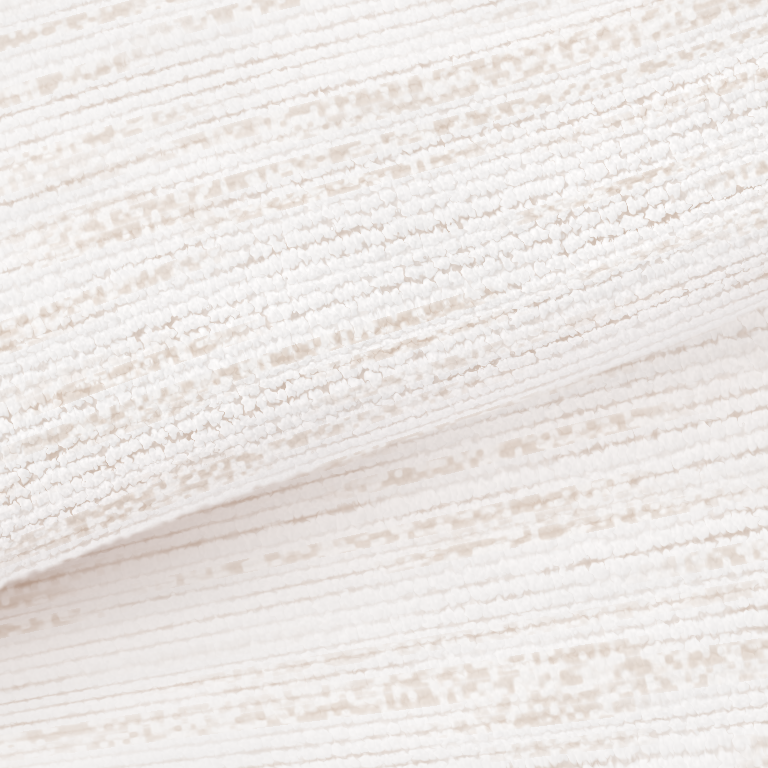
Reproduce this texture procedurally as a Shadertoy shader.

```glsl
// Folded off-white chenille cloth: a rolled upper layer above a shaded lower one.
// Both layers bend a grid of ribs; jittered overlapping tufts give the pile height,
// which is lit from the upper left, over beige threads showing between the ribs.

vec2 hash2(vec2 p) {
    vec3 q = fract(p.xyx * vec3(0.1031, 0.1030, 0.0973));
    q += dot(q, q.yzx + 33.33);
    return fract((q.xx + q.yz) * q.zy);
}

float noise(vec2 p) {
    vec2 i = floor(p), f = fract(p);
    f = f * f * (3.0 - 2.0 * f);
    return mix(mix(hash2(i).x, hash2(i + vec2(1, 0)).x, f.x),
               mix(hash2(i + vec2(0, 1)).x, hash2(i + vec2(1, 1)).x, f.x), f.y);
}

// Height of the pile: x counts tufts along a rib, y counts ribs
float pile(vec2 p) {
    float height = 0.0;
    for (int j = -1; j <= 1; j++) {
        float row = floor(p.y) + float(j);
        float x = p.x + 9.0 * hash2(vec2(row, 71.0)).x;
        for (int i = -1; i <= 1; i++) {
            float cell = floor(x) + float(i);
            vec2 rnd = hash2(vec2(cell, row) + 150.0);
            vec2 d = vec2(x - cell - 0.5, p.y - row - 0.5) - (rnd - 0.5) * vec2(0.7, 0.22);
            d.x += d.y * 0.4;
            d /= vec2(0.78, 0.48 + 0.14 * rnd.x);
            height = max(height, (1.0 - dot(d, d)) * (0.8 + 0.2 * rnd.y));
        }
    }
    return height;
}

// Cloth colour; focus fades tufts into plain soft ribs where the cloth is blurred
vec3 cloth(vec2 p, float focus) {
    p.y += 0.5 * noise(vec2(p.x * 0.015, p.y * 0.6));
    float across = 2.0 * fract(p.y) - 1.0;

    // ragged tuft outlines
    vec2 ragged = p;
    ragged.y += 0.34 * (noise(p * vec2(1.6, 2.5)) - 0.5);
    ragged.x += 0.9 * (noise(p * vec2(2.1, 4.0) + 40.0) - 0.5);
    float tufts = pile(ragged);
    float relief = tufts - pile(ragged + vec2(-0.28, 0.22));
    float height = mix(1.0 - across * across, tufts, 0.2 + 0.8 * focus);

    // beige thread between the ribs, stronger along some and flecked
    float gap = 1.0 - smoothstep(0.0, mix(0.7, 0.42, focus), height);
    float seam = floor(p.y + 0.5);
    float thread = smoothstep(0.15, 0.9, noise(vec2(p.x * 0.05, seam * 7.3)));
    thread *= 0.55 + 0.9 * noise(vec2(p.x * 0.7, seam * 3.7 + 5.0));
    vec3 color = vec3(0.952, 0.945, 0.942);
    color = mix(color, vec3(0.82, 0.745, 0.69), gap * (0.16 + 0.64 * thread) * mix(0.5, 0.9, focus));
    color += 0.058 * relief * focus;

    // glossy cream yarn in runs, broken into bright and tan flecks
    float run = smoothstep(0.52, 0.8, noise(vec2(p.x * 0.03, seam * 5.9 + 30.0)));
    run *= 1.0 - smoothstep(0.25, 0.75, abs(p.y - seam));
    float fleck = noise(p * vec2(1.1, 2.6) + 7.0);
    color = mix(color, mix(vec3(0.84, 0.77, 0.71), vec3(0.965, 0.955, 0.945), smoothstep(0.25, 0.7, fleck)),
                run * mix(0.35, 0.6, focus));

    // fibres and broad streaks
    color += 0.045 * focus * (noise(p * vec2(3.2, 6.0)) - 0.5);
    color += 0.022 * (noise(p * vec2(0.04, 0.45) + 11.0) - 0.5);
    return color;
}

void mainImage(out vec4 fragColor, in vec2 fragCoord) {
    vec2 uv = fragCoord / iResolution.xy;
    float edge = 0.236 + 0.365 * uv.x + 0.006 * sin(uv.x * 6.28);
    float above = uv.y - edge;

    // upper layer: ribs fan out from the fold and crowd together on its curve
    float rise = max(above, -0.02) / (1.0 - 0.15 * uv.x);
    float ribs = rise * 43.0 + 1.4 * (1.0 - exp(-rise * 16.0));
    float along = uv.x * 1.04 + uv.y * 0.3;
    float upperFocus = mix(0.42, 1.0, exp(-pow((rise - 0.12 - 0.12 * uv.x) / 0.25, 2.0)));
    upperFocus *= smoothstep(-0.01, 0.06, above) * 0.6 + 0.4;
    vec3 upper = cloth(vec2(along * 96.0, ribs + 20.0), upperFocus);
    upper -= vec3(0.03, 0.037, 0.037) * exp(-pow((rise - 0.03) / 0.08, 2.0));
    upper += 0.006 * smoothstep(0.15, 0.5, rise);

    // lower layer: flatter ribs, softly out of focus
    float slope = (uv.y - 0.14 * uv.x) / (1.0 + 0.45 * uv.x);
    float lowerFocus = mix(0.22, 0.55, smoothstep(0.1, 0.8, uv.x));
    vec3 lower = cloth(vec2((uv.x + 0.2 * uv.y) * 90.0, slope * 56.0 + 90.0), lowerFocus);

    // shadow cast by the fold, deepest at the left
    float depth = max(-above, 0.0);
    float shadow = mix(0.2, 0.06, smoothstep(0.0, 0.75, uv.x));
    shadow *= exp(-pow(depth / mix(0.095, 0.14, uv.x), 1.3));
    lower -= shadow * vec3(0.8, 1.04, 1.14);

    float fold = smoothstep(-0.005, 0.005, above + 0.006 * (noise(uv * 90.0) - 0.5));
    fragColor = vec4(clamp(mix(lower, upper, fold), 0.0, 1.0), 1.0);
}
```
